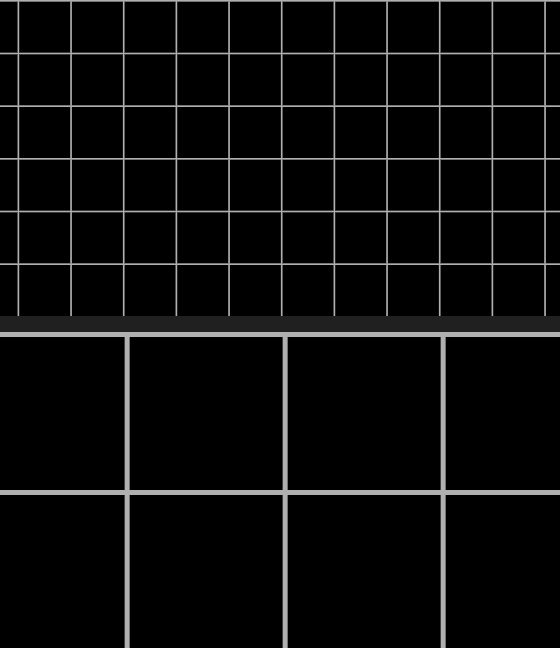
Top: the whole. Bottom: its middle third, enlarged.
Write a WebGL 2 fragment shader that draws this pattern.

```glsl
#version 300 es
precision highp float;
// A plain grid of thin grey lines on black, six square cells to the canvas height.
// Each axis folds into one cell; the distance to the line gives a box-filtered
// coverage, and the two axes are joined with max.

#define ROWS 6.0              // cells down the canvas
#define LINE_WIDTH 0.0317     // in cells
#define FIRST_COLUMN 0.349    // first vertical line, in cells from the left
#define FIRST_ROW 0.0158      // first horizontal line, in cells from the top
#define LINE_COLOR vec3(0.69)
#define GROUND_COLOR vec3(0.0)

uniform vec2 u_resolution;
out vec4 fragColor;

// Distance from each coordinate to its nearest grid line, in cells
vec2 gridDistance(vec2 cell) {
  return abs(fract(cell + 0.5) - 0.5);
}

void main() {
  // Square cells, counted from the top left corner
  float pixel = ROWS / u_resolution.y;
  vec2 fromTopLeft = vec2(gl_FragCoord.x, u_resolution.y - gl_FragCoord.y);
  vec2 cell = fromTopLeft * pixel - vec2(FIRST_COLUMN, FIRST_ROW);

  // Share of the pixel covered by a line on each axis
  vec2 edge = 0.5 * LINE_WIDTH - gridDistance(cell);
  vec2 coverage = clamp(edge / pixel + 0.5, 0.0, 1.0);
  float line = max(coverage.x, coverage.y);

  fragColor = vec4(mix(GROUND_COLOR, LINE_COLOR, line), 1.0);
}
```
